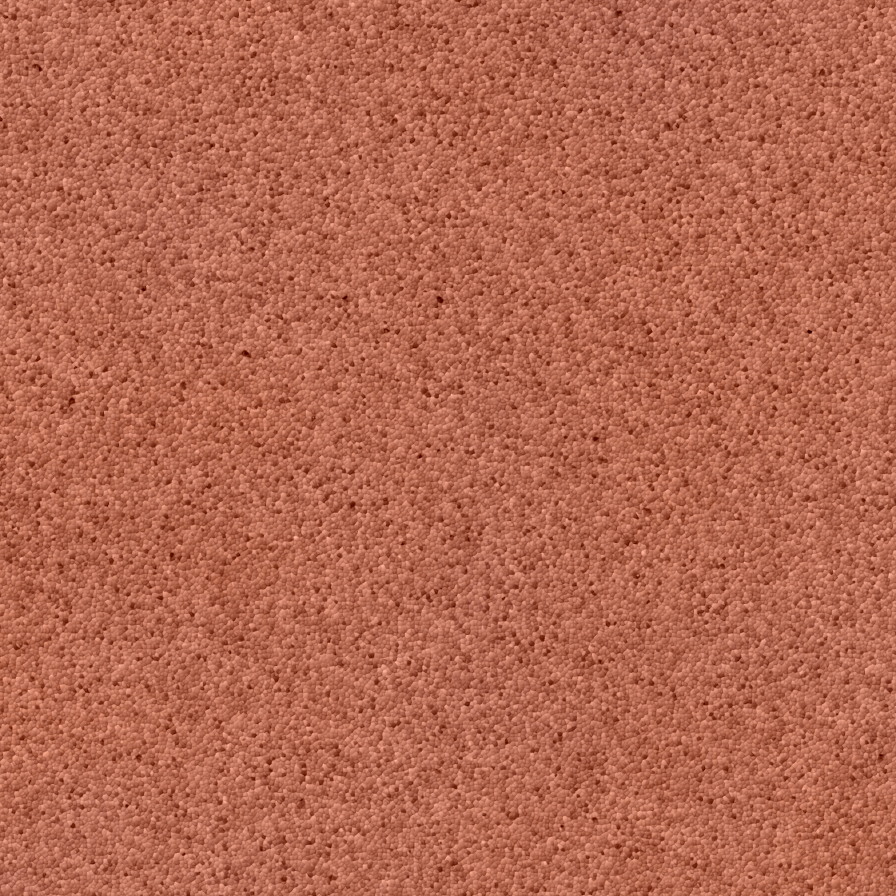
Reproduce this texture procedurally as a WebGL 1 fragment shader.

```glsl
precision highp float;
// Fine terracotta sandstone: very small uneven grains, each with its own tone,
// lit from the upper left, with scattered dark gaps, sparse pits and pale chips.
// Nine samples over a small fixed area of the slab soften every edge.
uniform vec2 u_resolution;

float hash(vec2 p) {
  vec3 q = fract(vec3(p.xyx) * 0.1031);
  q += dot(q, q.yzx + 33.33);
  return fract((q.x + q.y) * q.z);
}

vec2 hash2(vec2 p) {
  return vec2(hash(p), hash(p + 71.7));
}

float noise(vec2 p) {
  vec2 i = floor(p), f = fract(p);
  f = f * f * (3.0 - 2.0 * f);
  return mix(mix(hash(i), hash(i + vec2(1, 0)), f.x),
             mix(hash(i + vec2(0, 1)), hash(i + vec2(1, 1)), f.x), f.y);
}

// Packed grains of mixed size: x is brightness, y is a random hue shift.
vec2 grains(vec2 uv) {
  vec2 p = uv * 225.0, cell = floor(p), nearest = vec2(0.0), grainId = vec2(0.0);
  float first = 9.0, second = 9.0;
  for (int y = -1; y <= 1; y++) {
    for (int x = -1; x <= 1; x++) {
      vec2 id = cell + vec2(x, y);
      vec2 offset = p - id - hash2(id);
      float d = length(offset) * (0.75 + 0.5 * hash(id + 7.0));
      if (d < first) {
        second = first;
        first = d;
        nearest = offset;
        grainId = id;
      } else {
        second = min(second, d);
      }
    }
  }
  float tone = 0.19 * (hash(grainId + 13.0) - 0.5);
  float light = 0.17 * dot(nearest, vec2(-0.6, 0.8));
  float crevice = 1.0 - smoothstep(0.0, 0.45, second - first);
  float gap = step(hash(grainId + 59.0), 0.08) * (1.0 - smoothstep(0.3, 0.9, first));
  float shade = 0.16 * crevice * hash(grainId + 37.0) + 0.2 * gap;
  return vec2(tone + light - shade, hash(grainId + 91.0) - 0.5);
}

// Scattered irregular spots: x is coverage, y is the height across the spot.
vec2 spots(vec2 uv, float count, float chance, float radius) {
  vec2 p = uv * count, id = floor(p);
  vec2 offset = (fract(p) - 0.25 - 0.5 * hash2(id + 5.0)) / count;
  float size = radius * (0.55 + 0.6 * hash(id + 29.0));
  float angle = 6.2832 * hash(id + 47.0);
  vec2 axis = vec2(cos(angle), sin(angle));
  vec2 turned = vec2(dot(offset, axis), 1.5 * dot(offset, vec2(-axis.y, axis.x)));
  float d = length(turned) / size + 0.7 * (noise(uv * 230.0) - 0.5);
  float present = step(hash(id + 83.0), chance);
  return vec2(present * (1.0 - smoothstep(0.5, 1.1, d)), offset.y / size);
}

vec3 stone(vec2 uv) {
  vec2 grain = grains(uv);
  float value = grain.x + 0.04;

  // Faint broad and medium patches of tone.
  value += 0.025 * (noise(uv * 5.0 + 3.0) - 0.5);
  value += 0.025 * (noise(uv * 32.0) - 0.5);

  // Pale chips, small holes and a few larger pits with a lit lower lip.
  value += 0.11 * spots(uv + 0.37, 62.0, 0.14, 0.0036).x;
  value -= 0.16 * spots(uv + 0.71, 48.0, 0.10, 0.0033).x;
  vec2 pit = spots(uv, 17.0, 0.15, 0.006);
  value -= pit.x * (0.25 + 0.2 * clamp(pit.y, -1.0, 1.0));

  // Hue wanders between orange and dusty pink.
  float warmth = noise(uv * 4.0 + 17.0) + 0.5 * noise(uv * 11.0) - 0.75;
  vec3 color = vec3(0.716, 0.417, 0.326) + value * vec3(1.0, 0.99, 0.97);
  return color + (0.5 * warmth + 0.3 * grain.y) * vec3(0.02, -0.012, -0.05);
}

void main() {
  vec2 uv = gl_FragCoord.xy / min(u_resolution.x, u_resolution.y);
  vec3 color = vec3(0.0);
  for (int y = -1; y <= 1; y++) {
    for (int x = -1; x <= 1; x++) {
      color += stone(uv + 0.0005 * vec2(x, y)) / 9.0;
    }
  }
  gl_FragColor = vec4(clamp(color, 0.0, 1.0), 1.0);
}
```
